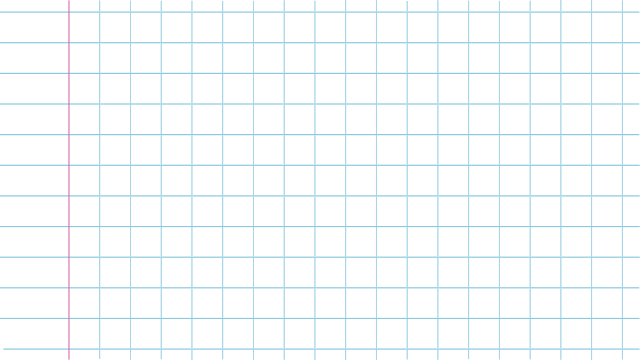
Give the GLSL for this pattern, as a WebGL 2 fragment shader.

```glsl
#version 300 es
precision highp float;
// Squared notebook paper: thin blue grid with a pink margin line at the left.

uniform vec2 u_resolution;
out vec4 outColor;

float hash(float n) {
    return fract(sin(n * 12.9898) * 43758.5453);
}

// Share of a pixel-wide box at distance d covered by a line of the given width
float lineCoverage(float d, float width, float pixel) {
    float box = 1.2 * pixel;
    float overlap = min(d + 0.5 * box, 0.5 * width) - max(d - 0.5 * box, -0.5 * width);
    return max(overlap, 0.0) / box;
}

// Soft mask that is 1 between start and end
float span(float x, float start, float end, float pixel) {
    return clamp((x - start) / pixel + 0.5, 0.0, 1.0)
         * clamp((end - x) / pixel + 0.5, 0.0, 1.0);
}

void main() {
    // Canvas height is one unit
    float pixel = 1.0 / u_resolution.y;
    vec2 p = gl_FragCoord.xy * pixel;
    float right = u_resolution.x * pixel;

    // Nearest column and row line, and the distance to each
    vec2 cell = vec2(0.0854, 0.0851);
    vec2 grid = (p - vec2(0.1916, 0.0303)) / cell;
    vec2 index = floor(grid + 0.5);
    vec2 d = (grid - index) * cell;

    // Line ends stop slightly unevenly at the edges; the lowest row starts late
    float rowStart = index.y < 0.5 ? 0.0093 : -0.01;
    float rowEnd = right - 0.0025 * hash(index.y + 3.0);
    float columnStart = 0.003 * hash(index.x + 17.0);
    float columnEnd = 1.0 - 0.003 * hash(index.x + 41.0);

    float row = lineCoverage(d.y, 0.0026, pixel) * span(p.x, rowStart, rowEnd, pixel);
    float column = lineCoverage(d.x, 0.0020, pixel) * span(p.y, columnStart, columnEnd, pixel);
    column *= step(0.5, index.x);
    float margin = lineCoverage(p.x - 0.1916, 0.0030, pixel) * span(p.y, 0.001, 0.999, pixel);

    // Ink over white paper
    vec3 blueInk = vec3(0.42, 0.73, 0.84);
    vec3 pinkInk = vec3(0.86, 0.40, 0.64);
    vec3 color = mix(vec3(1.0), blueInk, max(row, column));
    color = mix(color, pinkInk, margin);
    outColor = vec4(color, 1.0);
}
```
